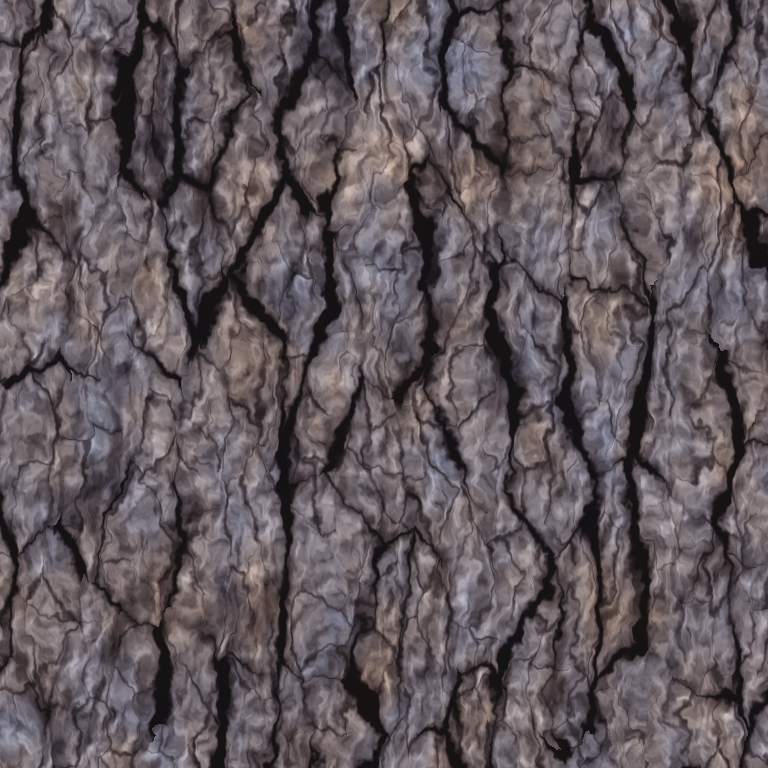
Write a WebGL 1 fragment shader that draws this texture.

```glsl
precision highp float;
uniform vec2 u_resolution;

const vec3 MAUVE_CAST = vec3(0.02, -0.02, 0.0);
const vec3 WARM_CAST = vec3(0.085, 0.015, -0.07);
const float CRACK_VALUE = 0.075;
const float BARK_VALUE = 0.465;

vec2 hash2(vec2 p) {
  vec3 q = fract(p.xyx * vec3(0.1031, 0.1030, 0.0973));
  q += dot(q, q.yzx + 33.33);
  return fract((q.xx + q.yz) * q.zy);
}

float cornerSlope(vec2 corner, vec2 offset) {
  return dot(hash2(corner) * 2.0 - 1.0, offset);
}

float gradientNoise(vec2 p) {
  vec2 i = floor(p), f = p - i;
  vec2 u = f * f * f * (f * (f * 6.0 - 15.0) + 10.0);
  vec2 e = vec2(1.0, 0.0);
  return mix(mix(cornerSlope(i, f), cornerSlope(i + e, f - e), u.x),
             mix(cornerSlope(i + e.yx, f - e.yx), cornerSlope(i + 1.0, f - 1.0), u.x), u.y);
}

float fbm(vec2 p) {
  float sum = 0.0, amplitude = 1.0;
  for (int i = 0; i < 3; i++) {
    sum += amplitude * gradientNoise(p);
    p = p * 2.03 + 17.3;
    amplitude *= 0.5;
  }
  return sum;
}

// Cellular plates: x is the distance past the crack rim, y a random plate shade.
// Each shared edge gets its own width; negative widths fuse neighbours.
vec2 barkPlates(vec2 p, vec2 scale, float uprightWidth, float levelWidth) {
  vec2 q = p * scale, cell = floor(q);
  vec2 nearId = cell, toNear = vec2(8.0);
  for (int y = -1; y <= 1; y++) {
    for (int x = -1; x <= 1; x++) {
      vec2 id = cell + vec2(float(x), float(y));
      vec2 toSeed = id + hash2(id) - q;
      if (dot(toSeed, toSeed) < dot(toNear, toNear)) {
        toNear = toSeed;
        nearId = id;
      }
    }
  }
  float gap = 1.0;
  for (int y = -2; y <= 2; y++) {
    for (int x = -2; x <= 2; x++) {
      vec2 id = nearId + vec2(float(x), float(y));
      vec2 toSeed = id + hash2(id) - q;
      vec2 across = toSeed - toNear;
      if (dot(across, across) > 0.00001) {
        vec2 normal = normalize(across);
        vec2 slope = normal * scale;
        float edge = dot(0.5 * (toNear + toSeed), normal) / length(slope);
        float upright = smoothstep(0.5, 0.95, abs(normalize(slope).x));
        float opening = mix(-0.8, 1.4, hash2(nearId + id + 5.0).x);
        gap = min(gap, edge - opening * mix(levelWidth, uprightWidth, upright));
      }
    }
  }
  return vec2(gap, hash2(nearId + 91.0).y);
}

// Bends straight cell edges into ragged, splintered ones.
vec2 raggedWarp(vec2 p) {
  vec2 sway = p * vec2(9.0, 5.0), splinter = p * vec2(48.0, 36.0);
  return p + 0.032 * vec2(fbm(sway), fbm(sway + 40.0))
           + 0.012 * vec2(fbm(splinter), fbm(splinter + 9.0));
}

float barkSurface(vec2 p, float plateShade) {
  vec2 fibre = p * vec2(62.0, 34.0);
  float grain = fbm(fibre);
  float relief = grain - fbm(fibre + vec2(0.3, -0.3));
  float patches = fbm(p * vec2(7.0, 4.0) + 23.0);
  return BARK_VALUE + 0.07 * (plateShade - 0.5) + 0.12 * patches
       + 0.22 * grain + 0.16 * relief;
}

void main() {
  vec2 p = gl_FragCoord.xy / u_resolution.y;
  float pixel = 1.0 / u_resolution.y;
  vec2 q = raggedWarp(p);

  // Deep fissures between plates, then finer splits within them
  vec2 plate = barkPlates(q, vec2(13.0, 5.5), 0.0068, 0.0032);
  vec2 flake = barkPlates(q + 3.7, vec2(27.0, 11.0), 0.0026, 0.0016);
  float gap = plate.x + 0.009 * gradientNoise(p * vec2(14.0, 9.0));
  float split = flake.x + 0.005 * gradientNoise(p * vec2(19.0, 13.0) + 31.0);

  float rim = max(0.003, pixel);
  float raised = smoothstep(-rim, rim, gap);
  float shoulder = smoothstep(0.0, 0.014, gap);
  float whole = smoothstep(-rim, rim, split);
  float hollow = smoothstep(0.12, 0.5, fbm(p * vec2(17.0, 7.0) + 70.0));

  // Shading from crack floor to weathered face
  float value = barkSurface(q, mix(plate.y, flake.y, 0.5));
  value *= mix(0.7, 1.0, shoulder) * mix(0.45, 1.0, whole) * (1.0 - 0.45 * hollow);
  value = mix(CRACK_VALUE, value, raised);

  // Drift between warm brown and cool grey
  float warmth = fbm(p * vec2(11.0, 7.0) + 52.0);
  vec3 color = value + MAUVE_CAST * min(1.0, value * 4.0) + WARM_CAST * warmth * value * 2.0;
  gl_FragColor = vec4(clamp(color, 0.0, 1.0), 1.0);
}
```
